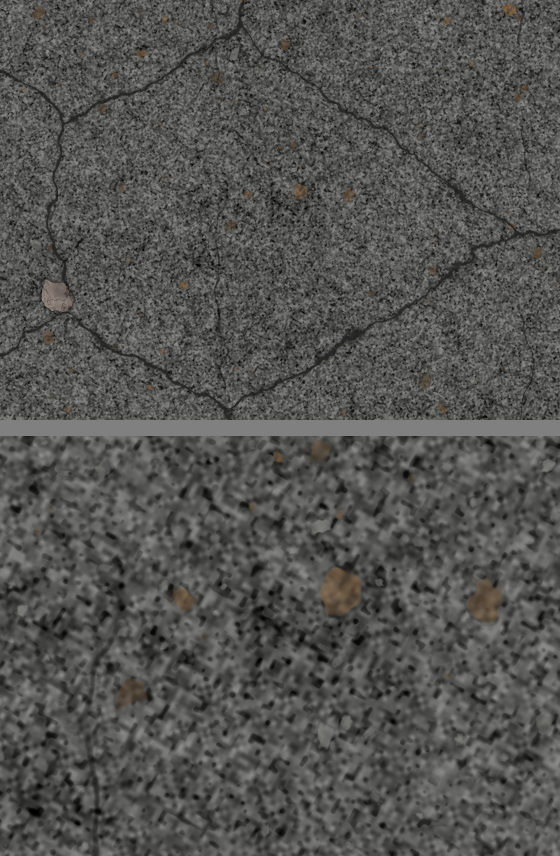
Top, the full canvas; bottom, a detail of the centre.
Give the GLSL for this texture, as a WebGL 1 fragment shader.

```glsl
precision highp float;
// Weathered grey concrete with dark branching cracks, embedded pebbles and one pale stone.
uniform vec2 u_resolution;

#define BASE_TONE 0.356
#define GRAIN_SCALE 235.0
#define GRAIN_CONTRAST 0.27
#define PIT_DEPTH 0.15
#define CRACK_WIDTH 0.0029
#define CRACK_CENTRE vec2(0.67, 0.49)
#define CRACK_COLOR vec3(0.125, 0.125, 0.125)
#define STONE_CENTRE vec2(0.135, 0.295)
#define STONE_RADIUS 0.042
#define STONE_COLOR vec3(0.50, 0.455, 0.43)

float hash(vec2 p) {
  vec3 q = fract(p.xyx * 0.1031);
  q += dot(q, q.yzx + 33.33);
  return fract((q.x + q.y) * q.z);
}

float noise(vec2 p) {
  vec2 i = floor(p), f = fract(p);
  f = f * f * (3.0 - 2.0 * f);
  return mix(mix(hash(i), hash(i + vec2(1.0, 0.0)), f.x),
             mix(hash(i + vec2(0.0, 1.0)), hash(i + 1.0), f.x), f.y);
}

vec2 turn(vec2 p, float angle) {
  float c = cos(angle), s = sin(angle);
  return vec2(c * p.x - s * p.y, s * p.x + c * p.y);
}

// Fractal noise centred on zero
float fbm(vec2 p) {
  float sum = 0.0, amp = 0.5;
  for (int i = 0; i < 4; i++) {
    sum += amp * (noise(p) - 0.5);
    p = turn(p, 0.6) * 2.1 + 17.0;
    amp *= 0.5;
  }
  return sum;
}

// Slab seeds: one in the middle, five around it
vec2 slabSeed(int k) {
  if (k == 0) return CRACK_CENTRE;
  float angle = 0.96 + 1.08 * float(k - 1);
  float reach = 0.39 + 0.13 * cos(angle - 3.3);
  return CRACK_CENTRE + 2.0 * reach * vec2(cos(angle), sin(angle));
}

// Distance to the nearest border between slabs
float slabBorder(vec2 p) {
  vec2 home = CRACK_CENTRE;
  for (int k = 1; k < 6; k++) {
    vec2 s = slabSeed(k);
    if (distance(p, s) < distance(p, home)) home = s;
  }
  float border = 9.0;
  for (int k = 0; k < 6; k++) {
    vec2 away = slabSeed(k) - home;
    float gap = length(away);
    if (gap > 0.001) border = min(border, dot(home + 0.5 * away - p, away / gap));
  }
  return border;
}

// One pebble at most per cell; share = filled cells, warm = share of brown ones
vec3 addPebbles(vec3 color, vec2 p, float scale, float share, float warm) {
  vec2 q = p * scale, id = floor(q);
  float size = hash(id + 11.0), kind = hash(id + 37.0), shade = hash(id + 59.0);
  vec2 d = fract(q) - 0.5 - 0.4 * (vec2(hash(id + 71.0), hash(id + 93.0)) - 0.5);
  d = turn(d, 6.28 * shade);
  d.y *= 1.0 + 0.6 * kind;
  float radius = mix(0.09, 0.21, size * size);
  float dist = length(d) - radius * (0.6 + 0.8 * noise(d * 1.6 / radius + id * 7.0));
  float soft = 0.0019 * scale;
  float present = step(hash(id + 5.0), share);
  float cover = present * smoothstep(soft, -soft, dist);
  float rim = present * smoothstep(2.0 * soft, 0.0, abs(dist - soft));
  vec3 grey = mix(vec3(0.27, 0.27, 0.26), vec3(0.46, 0.46, 0.445), sqrt(shade));
  vec3 brown = mix(vec3(0.31, 0.26, 0.20), vec3(0.49, 0.36, 0.23), shade * shade);
  vec3 tint = mix(grey, brown, step(kind, warm)) * (0.7 + 0.6 * noise(p * 150.0));
  color *= 1.0 - 0.15 * rim;
  return mix(color, tint, 0.7 * cover);
}

void main() {
  vec2 p = gl_FragCoord.xy / u_resolution.y;

  // Sandy ground: grain, pits and faint broad stains
  float tone = BASE_TONE;
  tone += GRAIN_CONTRAST * (noise(turn(p, 0.5) * GRAIN_SCALE) - 0.5);
  tone += 0.5 * GRAIN_CONTRAST * (noise(turn(p, 1.2) * GRAIN_SCALE * 0.5 + 40.0) - 0.5);
  tone += 0.06 * (noise(turn(p, 0.9) * 45.0) - 0.5) + 0.07 * fbm(p * 5.0 + 3.0);
  tone -= PIT_DEPTH * smoothstep(0.60, 0.92, noise(turn(p, 2.1) * GRAIN_SCALE * 0.85 + 9.0));
  tone -= 0.05 * smoothstep(0.68, 0.92, noise(turn(p, 0.3) * 20.0 + 23.0));
  vec3 color = vec3(tone + 0.002, tone + 0.003, tone - 0.008);

  // Embedded gravel
  color = addPebbles(color, turn(p, 0.4) + 4.0, 46.0, 0.25, 0.04);
  color = addPebbles(color, turn(p, 0.2) + 7.0, 24.0, 0.20, 0.16);
  color = addPebbles(color, turn(p, 0.7) + 2.0, 12.0, 0.22, 0.50);

  // Main cracks with a dirty margin, then faint upright hairlines
  vec2 bent = p + 0.11 * vec2(fbm(p * 4.0), fbm(p * 4.0 + 31.0));
  bent += 0.034 * vec2(fbm(p * 24.0 + 8.0), fbm(p * 24.0 + 51.0));
  float border = slabBorder(bent);
  float width = CRACK_WIDTH * (0.45 + 1.1 * noise(p * 20.0));
  color *= 1.0 - 0.16 * smoothstep(0.012, 0.0, border);
  color = mix(color, CRACK_COLOR, 0.82 * smoothstep(width + 0.002, width - 0.002, border));
  float hair = abs(fract((p.x + 0.09 * fbm(p * 7.0 + 60.0) - 0.155) / 0.73) - 0.5) * 0.73;
  float broken = smoothstep(0.45, 0.65, noise(p * 5.0 + 14.0));
  color *= 1.0 - 0.4 * broken * smoothstep(0.0035, 0.0005, hair);

  // Pale chipped stone with creases and a shadowed edge
  vec2 d = turn(p - STONE_CENTRE, -0.5);
  float stone = length(d * vec2(1.15, 0.85)) - STONE_RADIUS + 0.05 * fbm(p * 24.0);
  float crease = smoothstep(0.04, 0.0, abs(fbm(p * 30.0 + 5.0)));
  float light = 1.0 - 5.0 * d.x + 0.5 * fbm(p * 60.0) - 0.25 * crease;
  color *= 1.0 - 0.4 * smoothstep(0.010, 0.0, abs(stone));
  color = mix(color, STONE_COLOR * light, smoothstep(0.002, -0.002, stone));

  gl_FragColor = vec4(clamp(color, 0.0, 1.0), 1.0);
}
```
